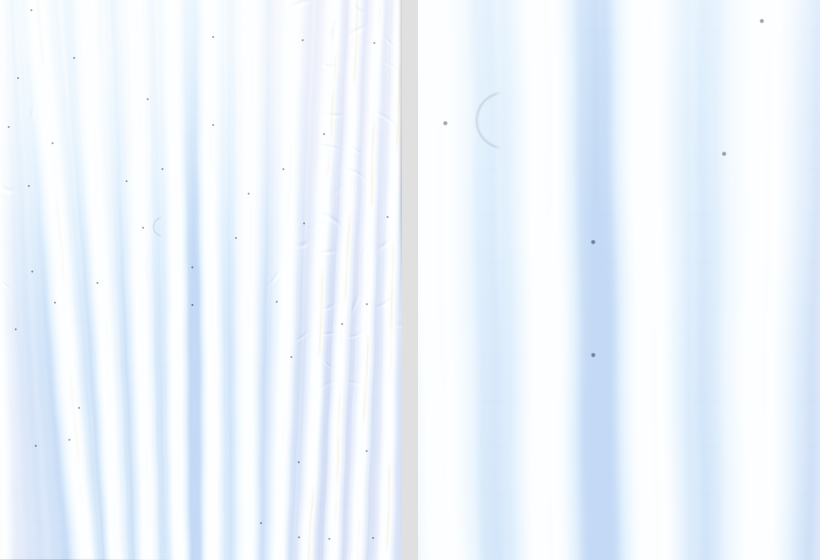
Left: the whole. Right: its middle third, enlarged.
Write a Shadertoy shader that draws this texture.

```glsl
#define RIDGES 13
#define PAPER vec3(0.995, 1.0, 1.0)
#define PALE vec3(0.885, 0.942, 0.99)
#define DEEP vec3(0.765, 0.85, 0.96)
#define LILAC vec3(0.012, -0.022, -0.012)
#define CREAM vec3(0.01, 0.035, 0.085)
#define FOLD_WIDTH 0.11
#define CREASE_WIDTH 0.0016
#define WRINKLE_CELLS 15.0
#define WRINKLE_DEPTH 0.5
#define SPECK_CELLS 9.0

vec2 hash2(vec2 p) {
    vec3 q = fract(p.xyx * vec3(0.1031, 0.1030, 0.0973));
    q += dot(q, q.yzx + 33.33);
    return fract((q.xx + q.yz) * q.zy);
}

float bell(float x, float width) {
    float t = x / width;
    return exp(-t * t);
}

// Ridges fan out towards the top; they crowd together on the right
float ridgeX(float i, float v) {
    float top = 0.107 * i - 0.02 - 0.055 * max(i - 8.0, 0.0) + 0.035 * bell(i - 3.0, 1.4);
    float bottom = 0.141 + 0.074 * i + 0.037 * bell(i - 7.0, 2.4);
    bottom -= 0.142 * (1.0 - min(i, 1.0));
    float sway = 0.0025 * sin(v * 9.0 + i * 2.3) + 0.0008 * sin(v * 41.0 + i * 5.0);
    return mix(bottom, top, v) + sway;
}

// Short bent dents, dark on one side and bright on the other
float wrinkles(vec2 p, float aspect) {
    vec2 cell = floor(p * WRINKLE_CELLS);
    float sum = 0.0;
    for (int k = 0; k < 9; k++) {
        vec2 id = cell + vec2(k % 3 - 1, k / 3 - 1);
        vec2 h = hash2(id), g = hash2(id + 71.3);
        vec2 center = (id + 0.2 + 0.6 * h) / WRINKLE_CELLS;
        float height = center.y / aspect;
        float density = 0.02 + 0.65 * smoothstep(0.66, 0.85, center.x) * smoothstep(0.25, 0.6, height);
        density += 0.35 * bell(center.x, 0.1) * bell(height - 0.62, 0.2);
        density += 0.8 * bell(center.x - 0.75, 0.06) * bell(height - 0.52, 0.12);
        float angle = 2.4 * (g.x - 0.5) + 0.3;
        vec2 q = mat2(cos(angle), -sin(angle), sin(angle), cos(angle)) * (p - center);
        q.y += (g.y - 0.5) * 25.0 * q.x * q.x;
        float width = mix(0.0025, 0.006, h.y);
        float dent = q.y / width * bell(q.y, width) * bell(q.x, 0.012 + 0.014 * g.y);
        sum += dent * smoothstep(0.0, 0.15, density - h.x);
    }
    return sum;
}

// Sparse dust
float specks(vec2 p, float pixel) {
    vec2 id = floor(p * SPECK_CELLS);
    vec2 h = hash2(id + 17.0);
    float d = length(p - (id + 0.15 + 0.7 * h) / SPECK_CELLS);
    return (1.0 - smoothstep(0.0008, 0.0016 + pixel, d)) * step(0.72, hash2(id + 5.0).x);
}

void mainImage(out vec4 fragColor, in vec2 fragCoord) {
    vec2 uv = fragCoord / iResolution.xy;
    vec2 p = fragCoord / iResolution.x;
    float aspect = iResolution.y / iResolution.x;
    float pixel = 1.0 / iResolution.x;

    // Find the two ridges around this point and collect crease lines
    float left = -0.1, right = 1.2, fold = 0.0, crease = 0.0;
    for (int k = 0; k < RIDGES; k++) {
        float i = float(k), x = ridgeX(i, uv.y);
        if (x <= uv.x) { left = x; fold = i; }
        else right = min(right, x);
        float worn = smoothstep(-0.2, 0.9, sin(uv.y * 17.0 + i * 4.0) + 0.5 * sin(uv.y * 63.0 + i));
        float strength = k > 7 ? 1.0 : (k == 1 ? 0.5 : 0.12);
        crease += strength * worn * bell(uv.x - x - 0.004, CREASE_WIDTH + 0.4 * pixel);
    }

    // Valley profile, deeper on the side away from the middle
    float gap = right - left;
    float t = (uv.x - left) / gap;
    float d = min(uv.x - left, right - uv.x) / min(gap, FOLD_WIDTH);
    float valley = smoothstep(0.1, 0.47, d);
    float lean = uv.x < 0.49 ? t : 1.0 - t;
    float middle = bell(uv.x - 0.49, 0.055);
    float depth = mix(mix(0.5, 0.85, smoothstep(0.1, 0.9, lean)), 1.05, middle);
    depth *= 0.9 + 0.2 * hash2(vec2(fold, 3.0)).x;

    // Light washes out the upper part, most of all on the left
    float washed = mix(0.25, 0.6, smoothstep(0.6, 0.95, uv.x));
    depth *= mix(1.0, washed, smoothstep(0.3, 0.98, uv.y - 0.12 * middle));
    float streaks = 0.05 * sin(t * 19.0 + fold * 2.0) + 0.03 * sin(t * 43.0 + fold + 2.0 * uv.y);
    float shade = valley * (depth + streaks) + 0.03;

    // Dents and a faint ruled grid
    shade += WRINKLE_DEPTH * wrinkles(p, aspect);
    vec2 grid = abs(fract(p * 26.0) - 0.5) / 26.0;
    shade += 0.025 * valley * (bell(grid.y, 0.0015) + bell(grid.x, 0.0015));
    shade = clamp(shade, 0.0, 1.1);

    vec3 color = mix(PAPER, PALE, min(shade * 2.0, 1.0));
    color = mix(color, DEEP, clamp(shade * 2.0 - 1.0, 0.0, 1.0));

    // Cooler lilac at the sides, creases, dust and a thin shadowed border
    float side = max(smoothstep(0.55, 0.85, uv.x), 1.0 - smoothstep(0.0, 0.2, uv.x + 0.15 * uv.y));
    color += LILAC * side * valley;
    color -= CREAM * crease;
    vec2 arc = p - vec2(0.405, 0.595 * aspect);
    float hair = bell(length(arc) - 0.023, 0.0008 + 0.4 * pixel) * smoothstep(0.0, 0.01, -arc.x);
    color -= 0.09 * hair + 0.35 * specks(p, pixel);
    float border = bell(1.0 - uv.x, 0.006) * smoothstep(0.4, 0.7, uv.y);
    border += bell(p.y, 0.002) * (1.0 - smoothstep(0.1, 0.5, uv.x));
    color -= 0.16 * border;
    fragColor = vec4(clamp(color, 0.0, 1.0), 1.0);
}
```
